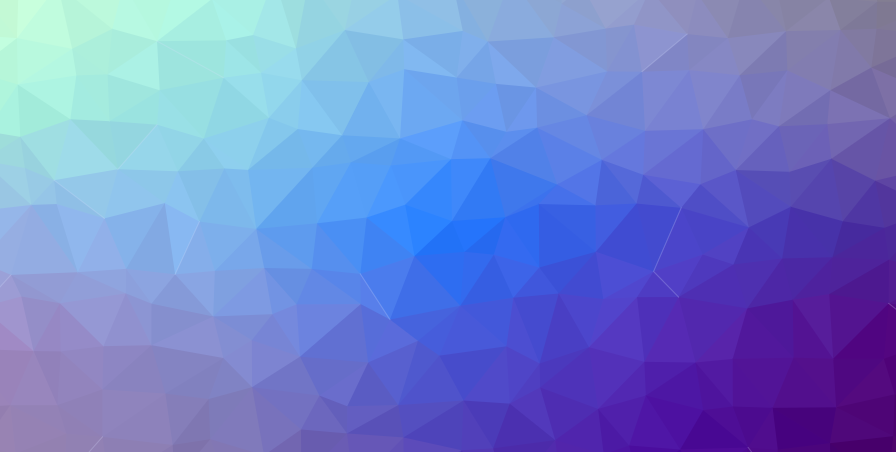
Write a Shadertoy shader that draws this background.

```glsl
// Low-poly background: flat facets over a mint, blue, mauve and violet colour field.

#define GRID vec2(18.7, 10.0)     // mesh cells across the canvas
#define ANCHOR vec2(0.504, 0.521) // canvas position of lattice node (0, 0)
#define JITTER 0.30               // node displacement, in cells
#define FACET_TONE 0.022          // brightness spread between facets
#define SEAM_SHARE 0.05           // share of cells with a bright seam
#define SEAM_GLOW 0.22            // seam strength

vec2 hash2(vec2 p) {
    vec3 q = fract(p.xyx * vec3(0.1031, 0.1030, 0.0973));
    q += dot(q, q.yzx + 33.33);
    return fract((q.xx + q.yz) * q.zy);
}

float cross2(vec2 a, vec2 b) { return a.x * b.y - a.y * b.x; }

float saturate(float x) { return clamp(x, 0.0, 1.0); }

// Piecewise linear blend of five evenly spaced colours
vec3 ramp(float t, vec3 a, vec3 b, vec3 c, vec3 d, vec3 e) {
    t *= 4.0;
    vec3 col = mix(a, b, saturate(t));
    col = mix(col, c, saturate(t - 1.0));
    col = mix(col, d, saturate(t - 2.0));
    return mix(col, e, saturate(t - 3.0));
}

// Smooth colour field, rows from the top to the bottom of the canvas
vec3 colourField(vec2 uv) {
    vec3 top = ramp(uv.x, vec3(0.80, 1.00, 0.85), vec3(0.67, 0.96, 0.89),
        vec3(0.56, 0.74, 0.90), vec3(0.58, 0.58, 0.76), vec3(0.52, 0.50, 0.58));
    vec3 upper = ramp(uv.x, vec3(0.66, 0.95, 0.86), vec3(0.58, 0.86, 0.90),
        vec3(0.40, 0.63, 0.96), vec3(0.47, 0.51, 0.83), vec3(0.46, 0.40, 0.64));
    vec3 middle = ramp(uv.x, vec3(0.58, 0.71, 0.91), vec3(0.49, 0.71, 0.94),
        vec3(0.11, 0.47, 1.00), vec3(0.29, 0.30, 0.82), vec3(0.29, 0.17, 0.61));
    vec3 lower = ramp(uv.x, vec3(0.62, 0.53, 0.76), vec3(0.52, 0.56, 0.82),
        vec3(0.29, 0.37, 0.87), vec3(0.33, 0.16, 0.70), vec3(0.33, 0.02, 0.50));
    vec3 bottom = ramp(uv.x, vec3(0.58, 0.50, 0.68), vec3(0.50, 0.46, 0.69),
        vec3(0.32, 0.25, 0.71), vec3(0.30, 0.04, 0.62), vec3(0.28, 0.00, 0.40));
    return ramp(1.0 - uv.y, top, upper, middle, lower, bottom);
}

// Displaced lattice node, in units of canvas height
vec2 node(vec2 id, vec2 aspect) {
    vec2 shift = (hash2(id + 71.0) * 2.0 - 1.0) * JITTER;
    return (ANCHOR + (id + shift) / GRID) * aspect;
}

// Signed distance to the line ab, positive on its left
float edgeDistance(vec2 p, vec2 a, vec2 b) {
    return cross2(normalize(b - a), p - a);
}

float segmentDistance(vec2 p, vec2 a, vec2 b) {
    vec2 ab = b - a;
    return length(p - a - ab * saturate(dot(p - a, ab) / dot(ab, ab)));
}

// Facet colour in rgb and pixel coverage in a, premultiplied
vec4 facet(vec2 p, vec2 a, vec2 b, vec2 c, vec2 aspect, float tone, float pixel) {
    float inside = min(edgeDistance(p, a, b),
                   min(edgeDistance(p, b, c), edgeDistance(p, c, a)));
    float coverage = saturate(0.5 + inside / pixel);
    vec3 col = colourField((a + b + c) / 3.0 / aspect);
    return vec4(col + (tone - 0.5) * 2.0 * FACET_TONE, 1.0) * coverage;
}

void mainImage(out vec4 fragColor, in vec2 fragCoord) {
    vec2 aspect = vec2(iResolution.x / iResolution.y, 1.0);
    vec2 p = fragCoord / iResolution.y;
    float pixel = 1.0 / iResolution.y;
    vec2 home = floor((p / aspect - ANCHOR) * GRID);

    vec4 sum = vec4(0.0);
    float seam = 0.0;
    for (int j = -1; j <= 1; j++)
    for (int i = -1; i <= 1; i++) {
        vec2 id = home + vec2(i, j);
        vec2 a = node(id, aspect);
        vec2 b = node(id + vec2(1, 0), aspect);
        vec2 c = node(id + vec2(1, 1), aspect);
        vec2 d = node(id + vec2(0, 1), aspect);

        // Rotate the corners so that ac is the shorter diagonal
        if (distance(b, d) < distance(a, c)) {
            vec2 first = a;
            a = b; b = c; c = d; d = first;
        }
        vec2 tone = hash2(id + 19.0);
        sum += facet(p, a, b, c, aspect, tone.x, pixel);
        sum += facet(p, a, c, d, aspect, tone.y, pixel);

        // Occasional hairline along the diagonal
        float chosen = step(hash2(id + 143.0).x, SEAM_SHARE);
        float width = max(0.0025, pixel);
        float line = 1.0 - smoothstep(0.0, width, segmentDistance(p, a, c));
        seam = max(seam, chosen * line);
    }

    vec3 col = sum.rgb / max(sum.a, 0.001);
    col = mix(col, vec3(0.85, 0.88, 1.0), seam * SEAM_GLOW);
    fragColor = vec4(clamp(col, 0.0, 1.0), 1.0);
}
```
